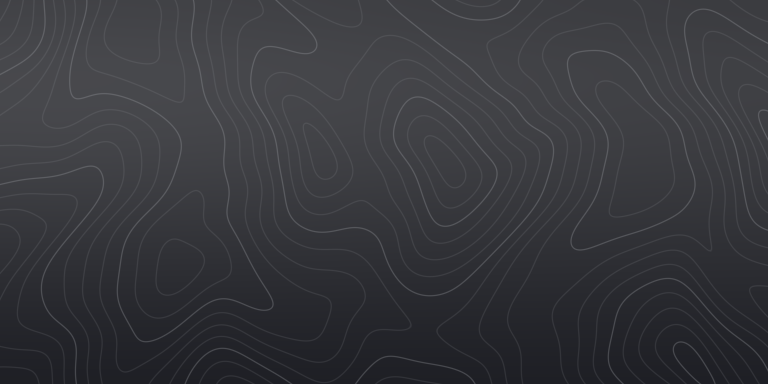
Give the GLSL for this pattern, as a WebGL 2 fragment shader.

```glsl
#version 300 es
precision highp float;

uniform vec2 u_resolution;
out vec4 fragColor;

const vec3 FLOOR_COLOR = vec3(0.108, 0.112, 0.135);
const vec3 SLATE_COLOR = vec3(0.243, 0.246, 0.262);
const vec3 LINE_COLOR = vec3(0.62, 0.63, 0.65);

vec3 hash3(vec2 cell) {
    vec3 q = fract(vec3(cell.xyx) * vec3(0.1031, 0.1030, 0.0973));
    q += dot(q, q.yxz + 33.33);
    return fract((q.xxy + q.yzz) * q.zyx);
}

// Layered sines bend the ground so that the contours meander.
vec2 meander(vec2 p) {
    p += 0.070 * sin(p.yx * vec2(6.0, 5.2) + vec2(0.7, 2.1));
    p += 0.022 * sin(p.yx * vec2(14.0, 16.5) + vec2(3.4, 0.4));
    p += 0.006 * sin(p.yx * vec2(37.0, 31.0) + vec2(1.2, 4.6));
    return p;
}

// Smooth cellular distance: stretched cones blended into soft valleys.
float hills(vec2 p, float softness) {
    vec2 cell = floor(p);
    float total = 0.0;
    for (int y = -2; y <= 2; y++) {
        for (int x = -2; x <= 2; x++) {
            vec2 neighbour = cell + vec2(x, y);
            vec3 rnd = hash3(neighbour);
            vec2 offset = p - neighbour - 0.15 - 0.7 * rnd.xy;
            float angle = 6.2832 * rnd.z;
            vec2 axis = vec2(cos(angle), sin(angle));
            vec2 across = vec2(-axis.y, axis.x);
            vec2 stretched = vec2(dot(offset, axis) * 1.25, dot(offset, across) * 0.8);
            float cone = sqrt(dot(stretched, stretched) + 0.004);
            total += exp(-softness * (cone + 0.3 * fract(rnd.z * 7.0)));
        }
    }
    return -log(total) / softness;
}

float elevation(vec2 p, float cellSize, float levels) {
    return levels * hills(meander(p) / cellSize + vec2(4.3, 7.6), 9.0);
}

// Vertical shade with a faint glow at the upper left.
vec3 backdrop(vec2 p) {
    vec3 shade = mix(FLOOR_COLOR, SLATE_COLOR, smoothstep(-0.15, 0.8, p.y));
    vec2 fromGlow = (p - vec2(0.15, 0.78)) * vec2(0.8, 2.4);
    shade += 0.038 * exp(-dot(fromGlow, fromGlow));
    return shade - 0.015 * smoothstep(0.8, 1.0, p.y);
}

float lineCoverage(float height, float slope, float halfWidth, float pixel) {
    float dist = abs(height - round(height)) / max(slope, 4.0);
    return 1.0 - smoothstep(halfWidth - 0.7 * pixel, halfWidth + 0.7 * pixel, dist);
}

// Every fourth contour is stronger than those between.
float lineStrength(float height) {
    float major = 1.0 - step(0.5, mod(round(height), 4.0));
    return mix(0.15, 0.32, major);
}

void main() {
    vec2 p = gl_FragCoord.xy / u_resolution.y;
    float pixel = 1.0 / u_resolution.y;
    float cellSize = 0.56;
    float levels = 15.0;

    // Slope from differences keeps the line width even.
    float delta = 0.001;
    float height = elevation(p, cellSize, levels);
    vec2 gradient = vec2(
        elevation(p + vec2(delta, 0.0), cellSize, levels) - height,
        elevation(p + vec2(0.0, delta), cellSize, levels) - height) / delta;

    float line = lineCoverage(height, length(gradient), 0.0016, pixel);
    vec3 color = mix(backdrop(p), LINE_COLOR, line * lineStrength(height));
    fragColor = vec4(color, 1.0);
}
```
